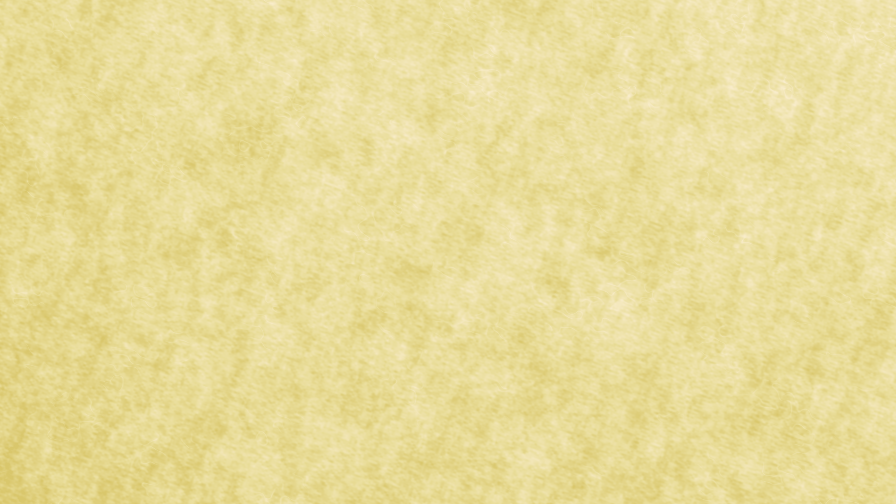
A WebGL 2 fragment shader for this texture:

```glsl
#version 300 es
precision highp float;
// Pale yellow parchment with soft mottling, slanted grain and light fibres.

uniform vec2 u_resolution;
out vec4 fragColor;

float hash(vec2 cell) {
    return fract(sin(dot(cell, vec2(127.1, 311.7))) * 43758.5453);
}

// Smooth value noise in the range -1 to 1.
float noise(vec2 p) {
    vec2 cell = floor(p);
    vec2 f = fract(p);
    f = f * f * (3.0 - 2.0 * f);
    float low = mix(hash(cell), hash(cell + vec2(1.0, 0.0)), f.x);
    float high = mix(hash(cell + vec2(0.0, 1.0)), hash(cell + vec2(1.0)), f.x);
    return 2.0 * mix(low, high, f.y) - 1.0;
}

vec2 rotate(vec2 p, float angle) {
    float c = cos(angle), s = sin(angle);
    return vec2(c * p.x - s * p.y, s * p.x + c * p.y);
}

float fbm(vec2 p, int octaves, float gain) {
    float sum = 0.0, amplitude = 1.0, total = 0.0;
    for (int i = 0; i < octaves; i++) {
        sum += amplitude * noise(p);
        total += amplitude;
        amplitude *= gain;
        p = rotate(p, 0.6) * 2.03 + 17.3;
    }
    return sum / total;
}

// Broad light: dim left and lower edges, bright upper corners.
float broadShade(vec2 uv) {
    float left = exp(-uv.x * 7.0) * (1.0 - 0.4 * uv.y);
    float bottom = exp(-uv.y * 5.0);
    float corner = exp(-4.0 * distance(uv, vec2(1.0)));
    float top = smoothstep(0.55, 1.0, uv.y);
    return 0.05 - 0.46 * left - 0.14 * bottom + 0.28 * corner + 0.1 * top;
}

// Small cloudy blotches, slightly taller than wide.
float mottle(vec2 p) {
    vec2 warp = vec2(noise(p * 40.0), noise(p * 40.0 + 40.0)) * 0.008;
    return fbm(rotate(p + warp, 0.25) * vec2(36.0, 23.0), 3, 0.7);
}

// Fine streaks falling gently to the right, with sharp specks.
float grain(vec2 p) {
    vec2 q = rotate(p, 0.35);
    float streaks = noise(q * vec2(85.0, 190.0) + 9.0);
    float specks = noise(q * vec2(190.0, 250.0) + 71.0);
    return 0.55 * streaks + 0.45 * specks;
}

// Short curved strands that show only in scattered patches.
float fibres(vec2 p) {
    vec2 q = rotate(p, 0.4) + 0.008 * vec2(noise(p * 60.0), noise(p * 60.0 + 23.0));
    float strand = 1.0 - abs(noise(q * vec2(42.0, 70.0) + 5.0));
    float patches = smoothstep(0.1, 0.7, noise(p * 17.0 + 31.0));
    return smoothstep(0.75, 1.0, strand) * patches;
}

vec3 paperColor(float tone) {
    vec3 ochre = vec3(0.877, 0.815, 0.495);
    vec3 straw = vec3(0.913, 0.865, 0.598);
    vec3 cream = vec3(0.943, 0.895, 0.695);
    return tone < 0.5 ? mix(ochre, straw, tone * 2.0)
                      : mix(straw, cream, tone * 2.0 - 1.0);
}

void main() {
    vec2 uv = gl_FragCoord.xy / u_resolution;
    vec2 p = gl_FragCoord.xy / u_resolution.y;

    float tone = 0.49 + broadShade(uv);
    tone += 0.11 * fbm(p * 5.0 + 3.0, 2, 0.7);
    tone += 0.17 * noise(rotate(p, 0.2) * vec2(16.0, 11.0) + 53.0);
    tone += 0.6 * mottle(p);
    tone += 0.46 * grain(p);
    tone += 0.3 * fibres(p);

    fragColor = vec4(paperColor(clamp(tone, -0.35, 1.5)), 1.0);
}
```
